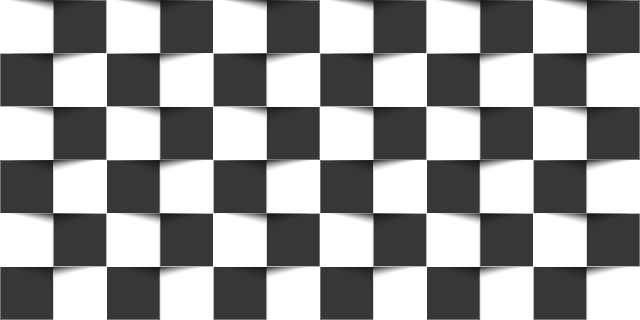
This pattern is drawn by a WebGL 2 fragment shader. Its source:

```glsl
#version 300 es
precision highp float;
// Checkerboard of 12 by 6 paper squares that look woven over each other.
// Each square carries a tapering shadow below its top edge, deepest at the
// odd column lines, plus a faint crease along those same lines.

uniform vec2 u_resolution;
out vec4 fragColor;

const vec2 GRID = vec2(12.0, 6.0);
const vec3 PAPER = vec3(1.0);
const vec3 CHARCOAL = vec3(0.22, 0.21, 0.21);
const vec3 SHADOW = vec3(0.07, 0.065, 0.09);
const float INSET = 0.006;        // pale rim around each dark square
const float SHADOW_REACH = 0.88;  // shadow length along the top edge
const float CREASE_WIDTH = 0.025;
const float CREASE_STRENGTH = 0.16;

// Signed distance to a square centred in a unit cell.
float squareDistance(vec2 p, float inset) {
    vec2 d = abs(p - 0.5);
    return max(d.x, d.y) - 0.5 + inset;
}

// Antialiased coverage of a signed distance.
float coverage(float dist, float pixel) {
    return clamp(0.5 - dist / pixel, 0.0, 1.0);
}

// Wedge shadow: side runs away from the raised corner, drop runs downwards.
float wedgeShadow(float side, float drop, float reach, float depth) {
    float along = clamp(1.0 - side / reach, 0.0, 1.0);
    float localDepth = depth * pow(along, 1.15) + 0.001;
    float fall = clamp(1.0 - drop / localDepth, 0.0, 1.0);
    return 0.92 * pow(along, 0.8) * pow(fall, 1.7);
}

// Soft hairline next to the raised column line.
float crease(float side, float width) {
    return 1.0 - smoothstep(0.0, width, side);
}

void main() {
    vec2 grid = gl_FragCoord.xy / u_resolution * GRID;
    vec2 cell = floor(grid);
    vec2 local = fract(grid);
    float pixel = max(GRID.x / u_resolution.x, GRID.y / u_resolution.y);

    // Alternate dark and light squares, dark at the lower left
    float isDark = 1.0 - mod(cell.x + cell.y, 2.0);
    float ink = isDark * coverage(squareDistance(local, INSET), pixel);
    vec3 color = mix(PAPER, CHARCOAL, ink);

    // Mirror every other column so shadows meet at odd column lines
    float side = mod(cell.x, 2.0) < 0.5 ? 1.0 - local.x : local.x;
    float drop = 1.0 - local.y;
    float depth = mix(0.25, 0.32, isDark);
    float shade = wedgeShadow(side, drop, SHADOW_REACH, depth);
    shade *= coverage(-drop, pixel);
    shade = max(shade, CREASE_STRENGTH * crease(side, CREASE_WIDTH));

    fragColor = vec4(mix(color, SHADOW, shade), 1.0);
}
```
